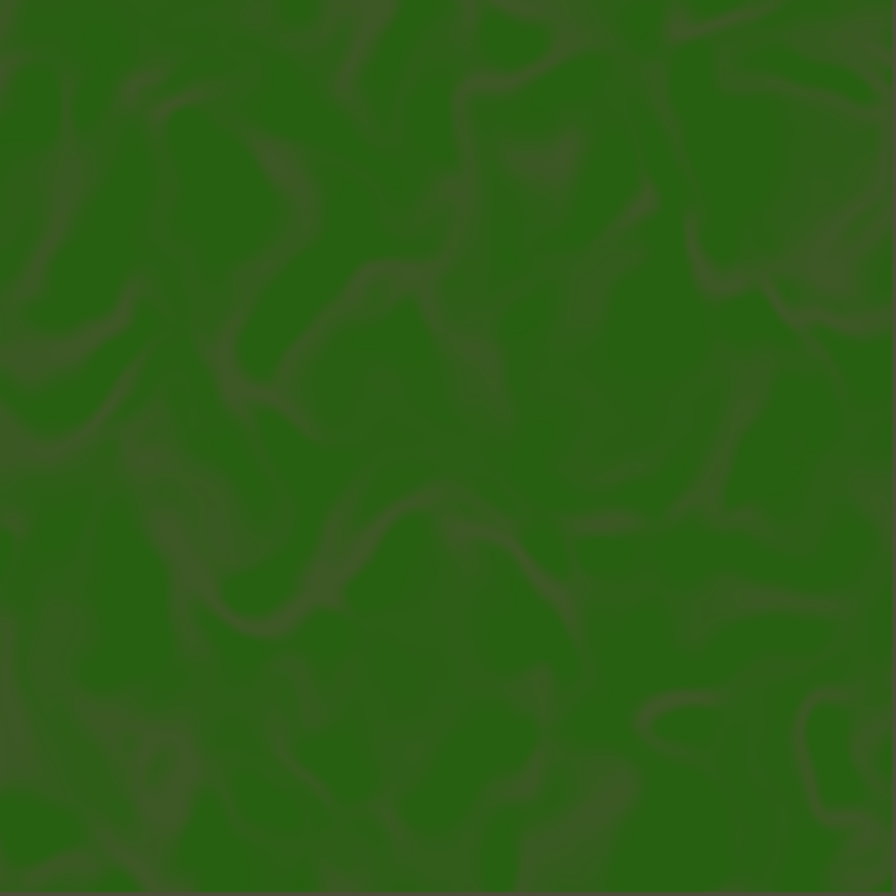
This texture is drawn by a Shadertoy shader. Its source:

```glsl
vec2 gradientAt(vec2 cell) {
    vec3 h = fract(cell.xyx * vec3(0.1031, 0.1030, 0.0973));
    h += dot(h, h.yzx + 33.33);
    float angle = 6.2832 * fract((h.x + h.y) * h.z);
    return vec2(cos(angle), sin(angle));
}

float gradientNoise(vec2 p) {
    vec2 cell = floor(p), f = fract(p);
    vec2 u = f * f * f * (f * (f * 6.0 - 15.0) + 10.0);
    float a = dot(gradientAt(cell), f);
    float b = dot(gradientAt(cell + vec2(1, 0)), f - vec2(1, 0));
    float c = dot(gradientAt(cell + vec2(0, 1)), f - vec2(0, 1));
    float d = dot(gradientAt(cell + vec2(1, 1)), f - vec2(1, 1));
    return mix(mix(a, b, u.x), mix(c, d, u.x), u.y);
}

vec2 warp(vec2 p) {
    return vec2(gradientNoise(p + 17.3), gradientNoise(p + 51.8));
}

// Soft winding streaks along the zero lines of warped noise
float streaks(vec2 uv) {
    vec2 p = uv * vec2(10.5, 9.0) + 1.1 * warp(uv * 5.5) + 0.2 * warp(uv * 15.0);
    float ridge = smoothstep(0.36, 0.02, abs(gradientNoise(p + 8.0)));
    float patches = smoothstep(-0.32, 0.4, gradientNoise(p * 0.75 + 73.0));
    return ridge * mix(0.25, 1.0, patches);
}

void mainImage(out vec4 fragColor, in vec2 fragCoord) {
    vec2 uv = fragCoord / iResolution.xy;
    vec3 leafGreen = vec3(0.150, 0.376, 0.062);
    vec3 dullOlive = vec3(0.240, 0.342, 0.147);
    vec3 edgeGrey = vec3(0.300, 0.310, 0.220);

    float haze = 0.08 * gradientNoise(uv * 26.0 + 31.0);
    float olive = clamp(streaks(uv) + haze, 0.0, 1.0);
    vec3 color = mix(leafGreen, dullOlive, olive);

    // Thin rim along the right and bottom sides
    float rimDistance = min(1.0 - uv.x, uv.y);
    color = mix(color, edgeGrey, smoothstep(0.006, 0.003, rimDistance));

    fragColor = vec4(color, 1.0);
}
```
